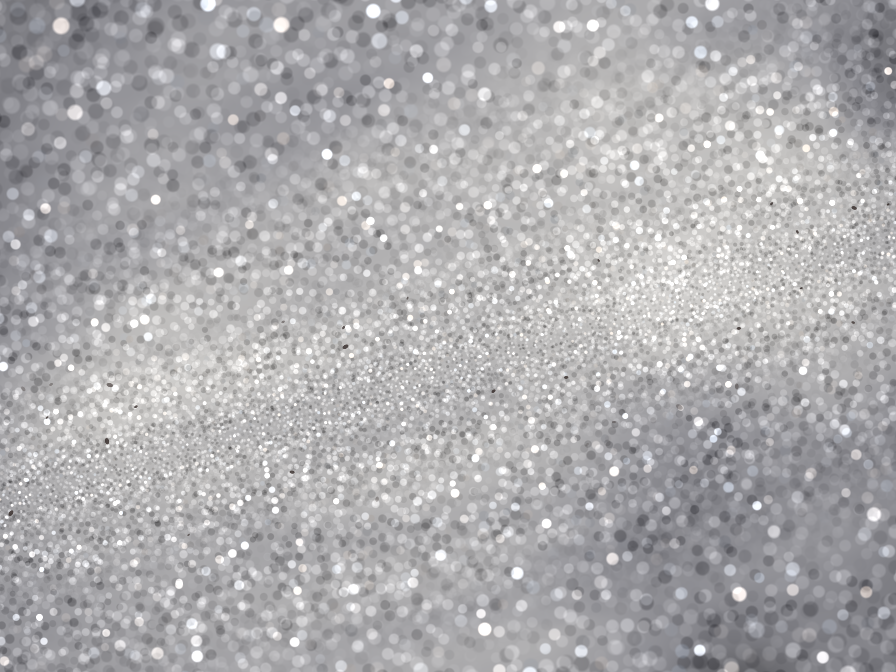
Reproduce this texture procedurally as a Shadertoy shader.

```glsl
// Sunlit granular snow with a sharp diagonal crest and soft bokeh glints on both sides.

const vec3 SHADOW_TINT = vec3(0.985, 0.985, 1.03);
const vec3 LIGHT_TINT = vec3(1.008, 1.0, 0.99);
const vec3 DIRT = vec3(0.20, 0.16, 0.15);
const float CREST_SLOPE = 0.3;
const float CREST_HEIGHT = 0.25;
const float FINEST_CELL = 0.0052;
const float CELL_GROWTH = 1.6;
const float GRAIN_FILL = 0.42;
const int GRAIN_LAYERS = 5;

float hash(vec2 p) {
    return fract(sin(dot(p, vec2(127.1, 311.7))) * 43758.5453);
}

vec2 hash2(vec2 p) {
    return vec2(hash(p), hash(p + 37.3));
}

float valueNoise(vec2 p) {
    vec2 i = floor(p);
    vec2 f = fract(p);
    f = f * f * (3.0 - 2.0 * f);
    float low = mix(hash(i), hash(i + vec2(1.0, 0.0)), f.x);
    float high = mix(hash(i + vec2(0.0, 1.0)), hash(i + 1.0), f.x);
    return mix(low, high, f.y);
}

float fbm(vec2 p) {
    float sum = 0.0;
    float gain = 0.5;
    for (int i = 0; i < 4; i++) {
        sum += gain * valueNoise(p);
        p = p * 2.03 + 11.7;
        gain *= 0.5;
    }
    return sum / 0.9375;
}

float softSpot(vec2 p, vec2 center, float radius) {
    vec2 q = (p - center) / radius;
    return exp(-dot(q, q));
}

float disc(float dist, float radius, float pixel) {
    float edge = max(0.22 * radius, 0.7 * pixel);
    return 1.0 - smoothstep(radius - edge, radius + edge, dist);
}

// Broad light and shade of the drift, stretched along the crest
float driftLight(vec2 p, float d) {
    vec2 along = vec2(p.x + CREST_SLOPE * p.y, d);
    float light = 0.62 + 0.14 * exp(-pow((d - 0.04) / 0.27, 2.0));
    light += 0.20 * (fbm(along * vec2(2.6, 6.5) + 4.0) - 0.5);
    light += 0.05 * softSpot(p, vec2(0.95, 0.70), 0.22);
    light -= 0.09 * softSpot(p, vec2(0.99, 0.28), 0.17);
    light -= 0.05 * softSpot(p, vec2(0.03, 0.60), 0.18);
    light -= 0.05 * softSpot(p, vec2(0.45, 0.87), 0.16);
    light -= 0.17 * softSpot(p, vec2(1.34, 0.86), 0.09);
    light -= 0.20 * softSpot(p, vec2(1.10, -0.04), 0.09);
    vec2 q = p - vec2(0.667, 0.5);
    return light - 0.13 * smoothstep(0.2, 0.75, dot(q, q));
}

// One scatter of round grains: mild light and dark ones, plus rare bright glints
vec3 grainLayer(vec2 p, float cell, float radius, float contrast, float pixel, float salt) {
    vec2 home = floor(p / cell);
    vec3 sum = vec3(0.0);
    for (int y = -1; y <= 1; y++) {
        for (int x = -1; x <= 1; x++) {
            vec2 id = home + vec2(x, y);
            vec2 key = id + salt;
            vec2 center = (id + hash2(key)) * cell;
            float size = radius * mix(0.75, 1.1, hash(key + 5.1));
            float cover = disc(length(p - center), size, pixel);
            float glint = pow(hash(key + 71.9), 14.0);
            float tone = 0.27 * contrast * (hash(key + 19.7) - 0.5);
            float hue = hash(key + 53.3) - 0.5;
            vec3 tint = 1.0 + hue * vec3(0.22, 0.0, -0.22);
            sum += cover * (tone + 0.46 * glint * tint);
        }
    }
    return sum;
}

// Sparse irregular dirt flecks
float flecks(vec2 p, float cell, float pixel) {
    vec2 id = floor(p / cell);
    vec2 q = p - (id + 0.2 + 0.6 * hash2(id + 91.0)) * cell;
    float angle = 6.283 * hash(id + 13.0);
    q = mat2(cos(angle), -sin(angle), sin(angle), cos(angle)) * q;
    q.y *= 1.6;
    float radius = mix(0.0022, 0.0055, pow(hash(id + 29.0), 2.0));
    return step(0.90, hash(id + 7.0)) * disc(length(q), radius, pixel);
}

void mainImage(out vec4 fragColor, in vec2 fragCoord) {
    float pixel = 1.0 / iResolution.y;
    vec2 p = fragCoord * pixel;
    float d = p.y - CREST_HEIGHT - CREST_SLOPE * p.x;
    float defocus = 1.0 - exp(-2.2 * abs(d));
    float blurRadius = 0.002 + 0.013 * defocus;

    float light = driftLight(p, d);
    vec3 color = light * mix(SHADOW_TINT, LIGHT_TINT, smoothstep(0.5, 0.8, light));

    // Blend the grain sizes that suit the local blur
    float cell = FINEST_CELL;
    float contrast = mix(1.25, 0.7, defocus);
    for (int i = 0; i < GRAIN_LAYERS; i++) {
        float mismatch = abs(log2(blurRadius / (GRAIN_FILL * cell)));
        float weight = 1.0 - smoothstep(0.25, 0.9, mismatch);
        if (weight > 0.0) {
            color += weight * grainLayer(p, cell, blurRadius, contrast, pixel, 17.0 * float(i));
        }
        cell *= CELL_GROWTH;
    }

    float inFocus = 1.0 - smoothstep(0.08, 0.22, abs(d));
    color = mix(color, DIRT, 0.8 * inFocus * flecks(p, 0.045, pixel));
    fragColor = vec4(clamp(color, 0.0, 1.0), 1.0);
}
```
